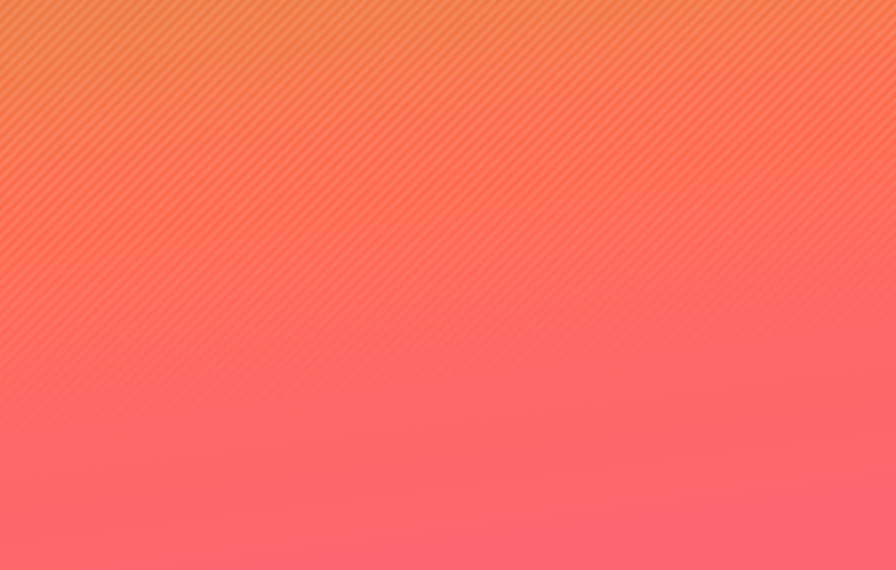
Give the GLSL for this background, as a WebGL 1 fragment shader.

```glsl
precision highp float;
// A warm background: a slightly tilted gradient from orange through coral to pink,
// overlaid with fine pale diagonal stripes that fade out toward the bottom.
// The stripes come from a repeated diagonal coordinate with softened edges.

uniform vec2 u_resolution;

const vec3 ORANGE = vec3(0.94, 0.478, 0.265);
const vec3 CORAL = vec3(1.0, 0.418, 0.30);
const vec3 ROSE = vec3(1.0, 0.402, 0.395);
const vec3 PINK = vec3(1.0, 0.397, 0.445);

const float TILT = 0.2;             // extra descent from left to right
const float ORANGE_AT = -0.06;      // gradient stops, measured downward
const float CORAL_AT = 0.31;
const float ROSE_AT = 0.64;
const float PINK_AT = 1.0;

const float STRIPE_PERIOD = 0.01302; // horizontal spacing, in canvas widths
const float STRIPE_DUTY = 0.5;       // share of each period that is pale
const float STRIPE_ALPHA = 0.105;
const float FADE_START = 0.17;
const float FADE_END = 0.8;

// Position between two stops, from 0 to 1.
float between(float start, float end, float value) {
  return clamp((value - start) / (end - start), 0.0, 1.0);
}

vec3 warmGradient(float descent) {
  vec3 color = mix(ORANGE, CORAL, smoothstep(ORANGE_AT, CORAL_AT, descent));
  color = mix(color, ROSE, between(CORAL_AT, ROSE_AT, descent));
  return mix(color, PINK, between(ROSE_AT, PINK_AT, descent));
}

// Coverage of stripes rising to the right, softened by about one pixel.
float diagonalStripes(vec2 p) {
  float phase = fract((p.x - p.y) / STRIPE_PERIOD);
  float distanceToCenter = abs(phase - 0.5);
  float softness = 0.65 / (u_resolution.x * STRIPE_PERIOD);
  return 1.0 - smoothstep(-softness, softness, distanceToCenter - 0.5 * STRIPE_DUTY);
}

void main() {
  vec2 uv = gl_FragCoord.xy / u_resolution;
  vec2 p = gl_FragCoord.xy / u_resolution.x;

  // Base colour along the tilted vertical axis
  float descent = 1.0 - uv.y + TILT * (uv.x - 0.5);
  vec3 color = warmGradient(descent);

  // Pale stripes, strongest at the top
  float fade = 1.0 - smoothstep(FADE_START, FADE_END, descent);
  color = mix(color, vec3(1.0), STRIPE_ALPHA * fade * diagonalStripes(p));

  gl_FragColor = vec4(color, 1.0);
}
```
